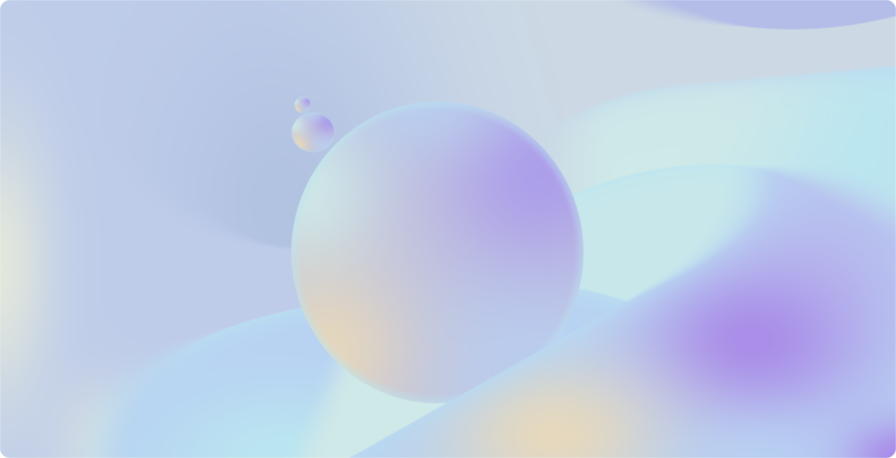
Reproduce this background procedurally as a Shadertoy shader.

```glsl
// Pastel folds of silk with a large glossy ball and two small ones.

// Palette
const vec3 PAPER  = vec3(1.00, 1.00, 1.00);
const vec3 HAZE   = vec3(0.745, 0.80, 0.915);
const vec3 MIST   = vec3(0.80, 0.85, 0.895);
const vec3 SHADE  = vec3(0.68, 0.75, 0.87);
const vec3 SKY    = vec3(0.72, 0.82, 0.95);
const vec3 CYAN   = vec3(0.73, 0.90, 0.94);
const vec3 MINT   = vec3(0.81, 0.91, 0.91);
const vec3 CREAM  = vec3(0.89, 0.91, 0.86);
const vec3 SAND   = vec3(0.91, 0.85, 0.73);
const vec3 LILAC  = vec3(0.72, 0.73, 0.93);
const vec3 VIOLET = vec3(0.66, 0.54, 0.91);
const vec3 PEARL  = vec3(0.76, 0.76, 0.86);

// Layout, in units of the canvas height
const vec2 BALL_POS    = vec2(0.955, 0.449);
const vec2 BALL_SIZE   = vec2(0.319, 0.3295);
const vec2 SMALL_POS   = vec2(0.684, 0.711);
const vec2 SMALL_SIZE  = vec2(0.047, 0.043);
const vec2 TINY_POS    = vec2(0.661, 0.771);
const vec2 TINY_SIZE   = vec2(0.018, 0.018);
const vec2 BOWL_POS    = vec2(0.90, 0.0);
const vec2 BOWL_SIZE   = vec2(0.69, 0.35);
const float CORNER     = 0.022;

float pixel() { return 1.0 / iResolution.y; }

// Coverage of the side where d > 0, with a soft edge
float cover(float d, float blur) {
    float w = max(blur, pixel());
    return smoothstep(-w, w, d);
}

float glow(vec2 p, vec2 center, vec2 size) {
    vec2 q = (p - center) / size;
    return exp(-dot(q, q));
}

float smoothMin(float a, float b, float k) {
    float h = max(k - abs(a - b), 0.0) / k;
    return min(a, b) - 0.25 * h * h * k;
}

vec3 backdrop(vec2 p) {
    vec3 col = mix(HAZE, MIST, smoothstep(0.6, 1.4, p.x + 0.3 * (p.y - 0.5)));
    float foldEdge = 0.455 + 1.1 * (p.x - 0.68) * (p.x - 0.68);
    float fold = cover(p.y - foldEdge, mix(0.06, 0.006, smoothstep(0.35, 0.6, p.x)));
    col = mix(col, SHADE, 0.75 * fold * glow(p, vec2(0.62, 0.56), vec2(0.26, 0.36)));
    col = mix(col, CREAM, 0.95 * glow(p, vec2(0.0, 0.42), vec2(0.11, 0.30)));
    return mix(col, CREAM, 0.6 * glow(p, vec2(0.22, 0.03), vec2(0.10, 0.13)));
}

// Far folds in the upper right
vec3 farFolds(vec3 col, vec2 p) {
    float lobe = p.y - 0.936 - 0.57 * (p.x - 1.73) * (p.x - 1.73);
    vec3 lobeCol = mix(LILAC, SHADE, 0.35);
    col = mix(col, lobeCol, cover(lobe, mix(0.03, 0.003, smoothstep(1.4, 1.65, p.x))));

    float bend = max(1.49 - p.x, 0.0);
    float sheet = 0.822 + 0.088 * (p.x - 1.578) - 0.8 * bend * bend - p.y;
    vec3 sheetCol = mix(MINT, CYAN, smoothstep(1.5, 1.95, p.x + 0.5 * (0.7 - p.y)));
    sheetCol = mix(sheetCol, SKY, 0.45 * exp(-abs(sheet) / 0.025));
    return mix(col, sheetCol, cover(sheet, 0.006) * smoothstep(1.15, 1.35, p.x));
}

vec3 bowl(vec3 col, vec2 p) {
    vec2 q = p - vec2(0.0, 0.12 * max(p.x - 0.656, 0.0));
    float d = (1.0 - length((q - BOWL_POS) / BOWL_SIZE)) * BOWL_SIZE.y;
    vec3 inner = mix(SKY, CYAN, glow(p, vec2(0.62, 0.0), vec2(0.26, 0.15)));
    float lining = cover(p.x - 0.66 - 0.4 * p.y, 0.045) * (1.0 - smoothstep(1.1, 1.25, p.x));
    inner = mix(inner, MINT, lining);
    inner = mix(inner, CYAN, 0.6 * exp(-max(d, 0.0) / 0.02));
    return mix(col, inner, cover(d, mix(0.045, 0.003, smoothstep(0.24, 0.5, p.x))));
}

vec3 ball(vec3 col, vec2 p, vec2 center, vec2 size) {
    vec2 q = (p - center) / size;
    float r = length(q);
    vec3 skin = mix(PEARL, SKY, 0.75 * glow(q, vec2(0.6, -0.7), vec2(0.75)));
    skin = mix(skin, VIOLET + vec3(0.01, 0.07, 0.01), 0.95 * glow(q, vec2(0.68, 0.55), vec2(0.65)));
    skin = mix(skin, MINT, 0.95 * glow(q, vec2(-0.9, 0.42), vec2(0.5, 0.6)));
    skin = mix(skin, SKY, 0.85 * glow(q, vec2(-0.1, 1.05), vec2(0.6, 0.42)));
    skin = mix(skin, SAND, 0.9 * glow(q, vec2(-0.75, -0.65), vec2(0.55)));
    skin = mix(skin, CYAN, 0.45 * smoothstep(0.93, 1.0, r));
    return mix(col, skin, cover((1.0 - r) * size.y, 0.0025));
}

// Distance to the right of the diagonal ridge
float ridgeDistance(vec2 p) {
    float edge = smoothMin(0.763 + 1.77 * p.y, 1.53 + 0.18 * p.y, 0.15);
    return 0.5 * (p.x - edge);
}

vec3 frontWave(vec2 p, float d) {
    vec3 col = mix(SKY, LILAC, 0.9 * glow(p, vec2(1.78, 0.42), vec2(0.28, 0.25)));
    col = mix(col, VIOLET, 0.95 * glow(p, vec2(1.64, 0.255), vec2(0.23, 0.16)));
    col = mix(col, SAND, 0.95 * glow(p, vec2(1.21, 0.05), vec2(0.24, 0.16)));
    col = mix(col, SKY, 0.75 * glow(p, vec2(1.66, -0.02), vec2(0.17, 0.10)));
    col = mix(col, VIOLET, glow(p, vec2(1.97, 0.0), vec2(0.12, 0.08)));
    return mix(col, mix(SKY, CYAN, 0.4), 0.85 * exp(-max(d, 0.0) / 0.035));
}

void mainImage(out vec4 fragColor, in vec2 fragCoord) {
    vec2 p = fragCoord / iResolution.y;
    vec3 col = farFolds(backdrop(p), p);

    // Middle sheet, whose crest also bounds the front wave
    float crest = 0.641 - 0.68 * (p.x - 1.56) * (p.x - 1.56) - p.y;
    float crestMask = cover(crest, mix(0.003, 0.07, smoothstep(1.6, 1.95, p.x)));
    vec3 sheet = mix(MINT, CYAN, 0.35 + 0.4 * exp(-abs(crest) / 0.02));
    col = mix(col, sheet, crestMask);

    col = bowl(col, p);
    col = ball(col, p, TINY_POS, TINY_SIZE);
    col = ball(col, p, SMALL_POS, SMALL_SIZE);
    col = ball(col, p, BALL_POS, BALL_SIZE);

    float ridge = ridgeDistance(p);
    float ridgeMask = cover(ridge, mix(0.003, 0.035, smoothstep(0.3, 0.55, p.y)));
    col = mix(col, frontWave(p, ridge), ridgeMask * crestMask);

    // Rounded canvas corners
    vec2 halfSize = 0.5 * iResolution.xy / iResolution.y;
    vec2 q = abs(p - halfSize) - halfSize + CORNER;
    col = mix(col, PAPER, cover(length(max(q, 0.0)) - CORNER, 0.002));
    fragColor = vec4(col, 1.0);
}
```
